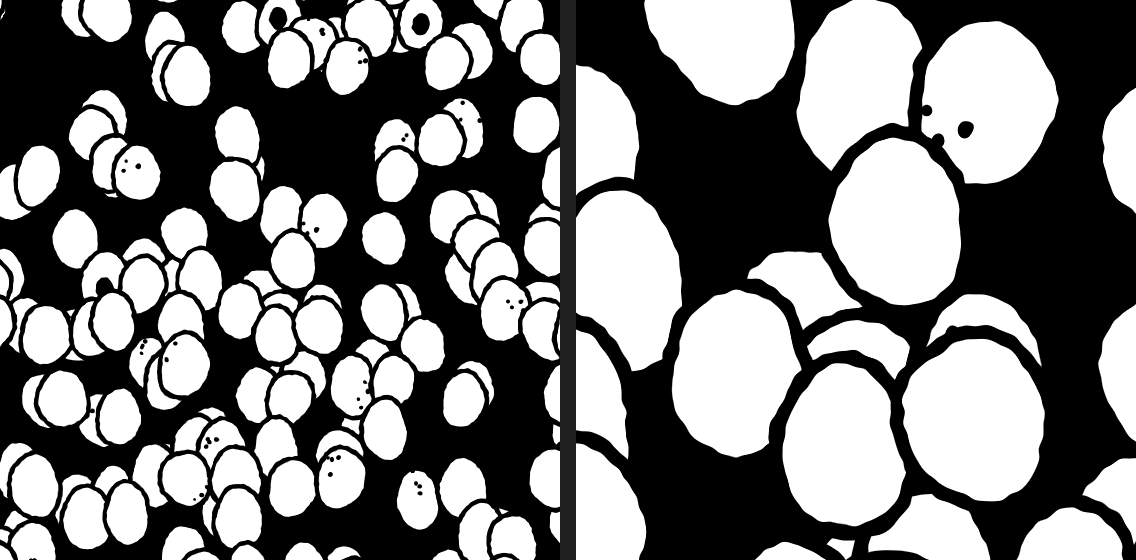
Left: the whole. Right: its middle third, enlarged.
This pattern is drawn by a Shadertoy shader. Its source:

```glsl
// Scattered white ovals on black, overlapping in small stacks with dark rims.
// A jittered, staggered grid places them; each front oval may have a partner
// peeking out behind it. Some carry small specks or one large dark hole.

const float GRID = 11.0;               // cells per canvas height
const float KEEP = 0.75;               // share of cells holding an oval
const float PARTNER = 0.46;            // share of ovals with one behind
const float RIM = 0.0082;              // dark outline width
const vec2 RADII = vec2(0.039, 0.0505);
const vec3 BACKGROUND = vec3(0.0);
const vec3 BODY = vec3(1.0);

// Two random values per integer cell, without sine.
vec2 hash22(vec2 p) {
    vec3 q = fract(p.xyx * vec3(0.1031, 0.1030, 0.0973));
    q += dot(q, q.yzx + 33.33);
    return fract((q.xx + q.yz) * q.zy);
}

float valueNoise(vec2 p) {
    vec2 i = floor(p), f = fract(p);
    f = f * f * (3.0 - 2.0 * f);
    float low = mix(hash22(i).x, hash22(i + vec2(1, 0)).x, f.x);
    float high = mix(hash22(i + vec2(0, 1)).x, hash22(i + vec2(1, 1)).x, f.x);
    return mix(low, high, f.y);
}

vec2 rotate(vec2 p, float angle) {
    float c = cos(angle), s = sin(angle);
    return vec2(c * p.x + s * p.y, c * p.y - s * p.x);
}

// Approximate distance to an ellipse whose outline swells by 'wobble'.
float ellipseDistance(vec2 p, vec2 r, float wobble) {
    float k0 = length(p / r) + 1e-4;
    float k1 = length(p / (r * r)) + 1e-3;
    return (k0 - 1.0 - wobble) * k0 / k1;
}

// Antialiased coverage of a distance, one pixel wide.
float coverage(float d, float pixel) {
    return clamp(0.5 - d / pixel, 0.0, 1.0);
}

// Soft lobes that keep the ovals from being perfect ellipses.
float outlineWobble(vec2 p, vec2 seed) {
    float a = atan(p.y, p.x + 1e-5);
    return 0.035 * sin(3.0 * a + 6.28 * seed.x)
         + 0.018 * sin(5.0 * a + 6.28 * seed.y);
}

// Distance to the dark marks on an oval: a speck cluster or a hole.
float marksDistance(vec2 p, vec2 r, vec2 seed) {
    vec2 kind = hash22(seed + 71.0);
    float d = 1.0;
    if (kind.x < 0.16) {
        float a = 6.28 * kind.y;
        vec2 cluster = 0.68 * r * vec2(cos(a), sin(a));
        for (int i = 0; i < 4; i++) {
            vec2 h = hash22(seed + 90.0 + 7.0 * float(i));
            vec2 spot = cluster + (h - 0.5) * r * 0.95;
            d = min(d, length(p - spot) - mix(0.0028, 0.0048, h.x));
        }
    } else if (kind.x > 0.97) {
        vec2 centre = 0.4 * r * (hash22(seed + 83.0) - 0.5);
        d = ellipseDistance(p - centre, vec2(0.016, 0.020), 0.0);
    }
    return d;
}

// Paints one oval, with its rim and marks, over the shade so far.
float paintOval(float shade, vec2 p, vec2 seed, float rough, float pixel) {
    vec2 shape = hash22(seed + 31.0);
    vec2 r = RADII * mix(vec2(0.91), vec2(1.1), hash22(seed + 47.0));
    vec2 q = rotate(p, (shape.x - 0.5) * 0.7);
    float d = ellipseDistance(q, r, outlineWobble(q, shape)) + rough;
    shade *= 1.0 - coverage(d - RIM, pixel);
    shade = mix(shade, 1.0, coverage(d, pixel));
    float marks = marksDistance(q, r, seed) + rough;
    return shade * (1.0 - coverage(max(marks, d - RIM), pixel));
}

void mainImage(out vec4 fragColor, in vec2 fragCoord) {
    vec2 p = fragCoord / iResolution.y;
    float pixel = 1.0 / iResolution.y;
    float rough = 0.0026 * (valueNoise(p * 140.0) - 0.5);
    vec2 home = floor(p * GRID);
    float shade = 0.0;

    // Partners first, then fronts; upper rows lie beneath lower ones.
    for (int layer = 0; layer < 2; layer++)
    for (int y = 2; y >= -2; y--)
    for (int x = -2; x <= 2; x++) {
        vec2 cell = home + vec2(x, y);
        vec2 pick = hash22(cell + 5.0);
        if (pick.x > KEEP || (layer == 0 && pick.y > PARTNER)) continue;

        float stagger = 0.5 * mod(cell.y, 2.0);
        vec2 jitter = 0.84 * (hash22(cell + 13.0) - 0.5);
        vec2 centre = (cell + 0.5 + jitter + vec2(stagger, 0.0)) / GRID;
        vec2 seed = cell + 200.0 * float(layer);
        if (layer == 0) {
            vec2 h = hash22(cell + 59.0);
            float a = 1.57 + 3.8 * (h.x - 0.5);
            centre += mix(0.026, 0.046, h.y) * vec2(cos(a), sin(a));
        }
        shade = paintOval(shade, p - centre, seed, rough, pixel);
    }
    fragColor = vec4(mix(BACKGROUND, BODY, shade), 1.0);
}
```
